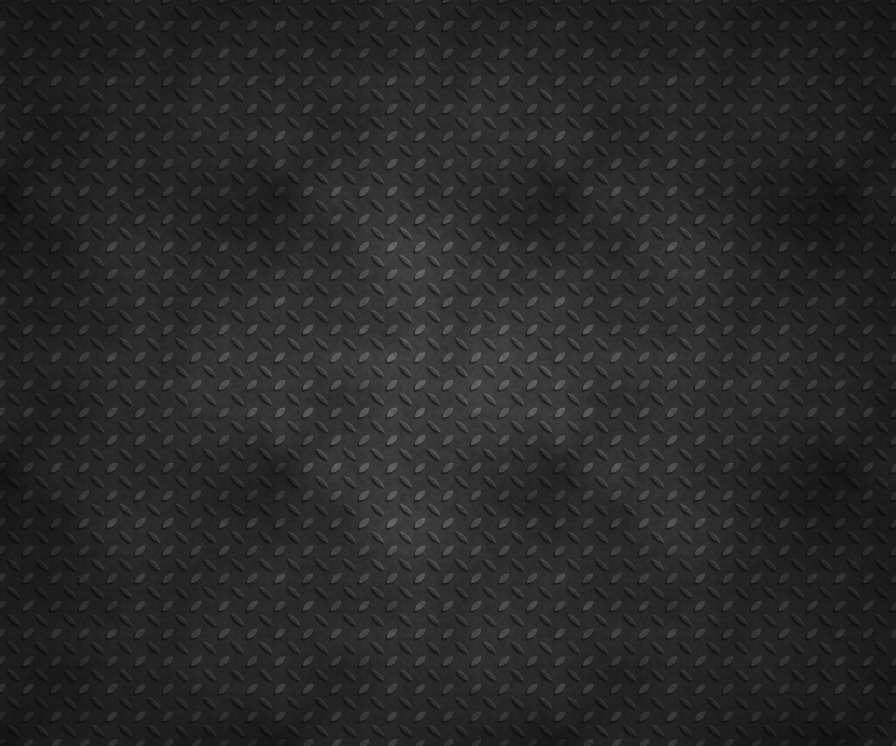
Reproduce this texture procedurally as a WebGL 1 fragment shader.

```glsl
precision highp float;
// Dark diamond-plate steel: alternating raised lugs, cloudy wear and a soft central glow.
uniform vec2 u_resolution;

const vec2 REPEATS = vec2(32.0, 27.0);   // lug pairs across and down
const float WEAR_TILE = 10.0;            // cells after which the wear repeats
const vec3 STEEL = vec3(1.0, 1.0, 1.005);

float hash(vec2 p) {
  vec3 q = fract(vec3(p.xyx) * 0.1031);
  q += dot(q, q.yzx + 33.33);
  return fract((q.x + q.y) * q.z);
}

// Value noise that wraps every period lattice steps
float noise(vec2 p, float period) {
  vec2 i = floor(p);
  vec2 f = fract(p);
  f = f * f * (3.0 - 2.0 * f);
  vec2 a = mod(i, period);
  vec2 b = mod(i + 1.0, period);
  return mix(mix(hash(a), hash(vec2(b.x, a.y)), f.x),
             mix(hash(vec2(a.x, b.y)), hash(b), f.x), f.y);
}

float fbm(vec2 cell) {
  float sum = 0.0;
  float amp = 0.5;
  float freq = 0.5;
  for (int i = 0; i < 4; i++) {
    sum += amp * noise(cell * freq, WEAR_TILE * freq);
    amp *= 0.5;
    freq *= 2.0;
  }
  return sum;
}

// Soft spot repeated with the wear tile
float spot(vec2 cell, vec2 center, vec2 size) {
  vec2 d = mod(cell - center + 0.5 * WEAR_TILE, WEAR_TILE) - 0.5 * WEAR_TILE;
  d /= size;
  return exp(-dot(d, d));
}

// Distance to a rounded lens; halfSize is (half length, half width)
float lens(vec2 p, vec2 axis, vec2 halfSize) {
  const float ROUNDING = 0.03;
  vec2 s = halfSize - ROUNDING;
  float along = dot(p, axis);
  float across = abs(dot(p, vec2(-axis.y, axis.x)));
  float radius = dot(s, s) / (2.0 * s.y);
  float d = length(vec2(across + radius - s.y, along)) - radius;
  return d - ROUNDING;
}

float cover(float d, float blur) {
  return 1.0 - smoothstep(-blur, blur, d);
}

// Multiplies the plate tone by one family of lugs
float stampLug(float tone, vec2 cell, vec2 center, vec2 axis,
               vec2 halfSize, float face, float edge, float blur) {
  vec2 p = fract(cell - center + 0.5) - 0.5;
  float body = lens(p, axis, halfSize);
  float shadow = lens(p + vec2(0.045, 0.065), axis, halfSize);
  float inner = lens(p + vec2(0.04, 0.045), axis, halfSize);

  // Cast shadow, flat top, then the lit upper-right bevel
  tone *= 1.0 - 0.5 * cover(shadow, blur + 0.04);
  float lit = face + edge * smoothstep(-blur, blur + 0.03, inner);
  float worn = 0.92 + 0.16 * noise(cell * 3.0, WEAR_TILE * 3.0);
  float shade = cover(body, blur);
  return mix(tone, tone * lit * worn / (1.0 - 0.5 * cover(shadow, blur + 0.04)), shade);
}

void main() {
  vec2 uv = gl_FragCoord.xy / u_resolution;
  vec2 cell = uv * REPEATS;
  float blur = 0.6 * REPEATS.x / u_resolution.x;

  // Central glow falling off toward the sides
  vec2 q = (uv - vec2(0.5, 0.49)) * vec2(2.4, 2.1);
  float tone = 0.088 + 0.128 * exp(-dot(q, q));

  // Cloudy wear
  float wear = 0.74 + 0.5 * fbm(cell);
  wear += 0.20 * spot(cell, vec2(4.6, 7.3), vec2(1.7, 2.6));
  wear += 0.12 * spot(cell, vec2(7.5, 2.8), vec2(1.8, 1.6));
  wear -= 0.20 * spot(cell, vec2(8.7, 9.0), vec2(2.2, 2.2));
  tone *= wear;

  // Fine metal grain
  tone *= 0.92 + 0.16 * noise(cell * 9.0, WEAR_TILE * 9.0);

  // Broad rising lugs and slim falling lugs, half a cell apart
  vec2 rising = normalize(vec2(1.0, 0.95));
  vec2 falling = normalize(vec2(1.0, -0.95));
  tone = stampLug(tone, cell, vec2(0.0, 0.07), rising,
                  vec2(0.24, 0.115), 1.55, 0.2, blur);
  tone = stampLug(tone, cell, vec2(0.5, 0.57), falling,
                  vec2(0.26, 0.085), 1.1, 0.5, blur);

  gl_FragColor = vec4(STEEL * tone, 1.0);
}
```
